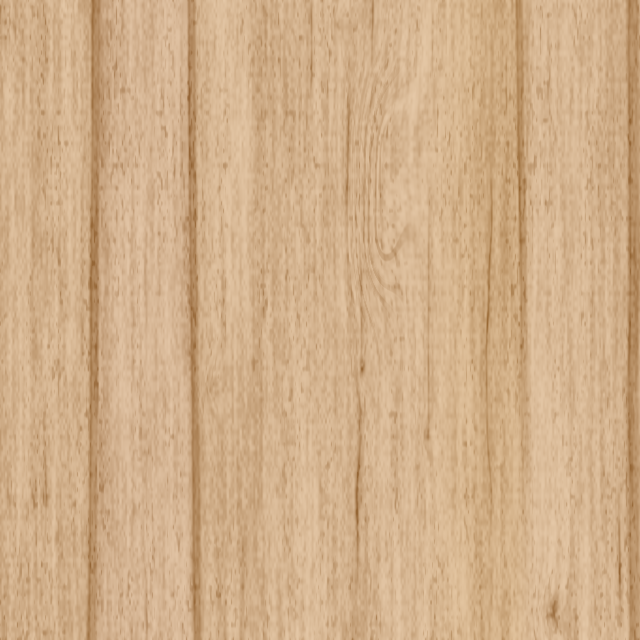
This texture is drawn by a Shadertoy shader. Its source:

```glsl
// Pale oak board with vertical grain, brown seams, fine cracks and small knots

// x, y, size, darkness of the core (zero only bends the grain)
const vec4 KNOTS[7] = vec4[7](
    vec4(0.600, 0.770, 0.023, 0.0), vec4(0.588, 0.610, 0.018, 0.0),
    vec4(0.862, 0.043, 0.010, 1.1), vec4(0.567, 0.425, 0.006, 1.2),
    vec4(0.333, 0.395, 0.009, 0.5), vec4(0.528, 0.962, 0.006, 0.8),
    vec4(0.668, 0.320, 0.005, 0.9));

// x, middle y, half length, darkness
const vec4 CRACKS[9] = vec4[9](
    vec4(0.073, 0.25, 0.15, 0.8), vec4(0.563, 0.25, 0.20, 0.8),
    vec4(0.560, 0.54, 0.14, 0.6), vec4(0.667, 0.50, 0.27, 0.6),
    vec4(0.765, 0.45, 0.36, 0.8), vec4(0.483, 0.93, 0.11, 0.6),
    vec4(0.583, 0.96, 0.09, 0.7), vec4(0.970, 0.12, 0.13, 0.7),
    vec4(0.543, 0.77, 0.12, 0.8));

// x at the bottom, lean, half width, darkness
const vec4 SEAMS[4] = vec4[4](
    vec4(0.145, 0.005, 0.0072, 0.95), vec4(0.309, -0.010, 0.0068, 0.90),
    vec4(0.825, -0.014, 0.0062, 0.85), vec4(0.991, -0.002, 0.0100, 0.85));

float hash(vec2 p) {
    return fract(sin(dot(p, vec2(127.1, 311.7))) * 43758.5453);
}

float noise(vec2 p) {
    vec2 i = floor(p), f = fract(p);
    f = f * f * (3.0 - 2.0 * f);
    return mix(mix(hash(i), hash(i + vec2(1, 0)), f.x),
               mix(hash(i + vec2(0, 1)), hash(i + vec2(1, 1)), f.x), f.y);
}

// Sideways position among the fibres, swept around the knots
float fibrePosition(vec2 p) {
    float s = p.x + 0.006 * (noise(p * vec2(6.0, 3.0)) - 0.5)
                  + 0.002 * (noise(p * vec2(25.0, 14.0)) - 0.5);
    for (int i = 0; i < 7; i++) {
        vec4 k = KNOTS[i];
        vec2 d = (p - k.xy) / (k.z * vec2(2.2, 5.5));
        s += 3.2 * k.z * exp(-dot(d, d));
    }
    return s;
}

float grainTone(vec2 p, float s) {
    float tone = 0.36 * (noise(vec2(p.x * 17.0, p.y * 1.2) + 3.0) - 0.5);
    tone += 0.34 * (noise(vec2(s * 55.0, p.y * 1.3)) - 0.5);
    tone += 0.38 * (noise(vec2(s * 140.0, p.y * 3.5)) - 0.5);

    // Fine fibres keep an even width even where the grain bends
    float x = mix(p.x, s, 0.25);
    tone += 0.48 * (noise(vec2(x * 250.0, p.y * 13.0) + 5.0) - 0.5);
    tone += 0.50 * (noise(vec2(x * 340.0, p.y * 120.0) + 23.0) - 0.5);

    // Short thin pores, gathered in streaks
    float pores = smoothstep(0.60, 1.0, noise(vec2(x * 340.0, p.y * 85.0) + 37.0));
    tone -= 0.65 * pores * smoothstep(0.15, 0.8, noise(vec2(x * 60.0, p.y * 4.0) + 11.0));

    // Stronger growth lines where the grain swirls
    vec2 d = (p - vec2(0.595, 0.67)) / vec2(0.055, 0.2);
    float lines = smoothstep(0.45, 0.8, noise(vec2(s * 230.0, p.y * 4.0) + 71.0));
    return tone - 0.55 * lines * exp(-dot(d, d));
}

float seamTone(vec2 p) {
    float tone = 0.0;
    for (int i = 0; i < 4; i++) {
        vec4 seam = SEAMS[i];
        float id = float(i);
        float d = p.x - seam.x - seam.y * p.y
                - 0.003 * (noise(vec2(p.y * 5.0, id * 7.0)) - 0.5);
        float fade = i == 2 ? smoothstep(0.0, 0.7, p.y) : 1.0;
        float band = 1.0 - smoothstep(seam.z * 0.5, seam.z * 1.3, abs(d));
        float edge = exp(-pow((d + seam.z * 0.6) / 0.0020, 2.0));
        float shade = exp(-pow(d / 0.020, 2.0));
        tone -= fade * seam.w * (0.68 * band + 0.38 * edge + 0.2 * shade);
    }
    return tone;
}

float crackTone(vec2 p) {
    float tone = 0.0;
    for (int i = 0; i < 9; i++) {
        vec4 crack = CRACKS[i];
        float wander = 0.012 * (noise(vec2(p.y * 9.0, float(i) * 5.0)) - 0.5);
        float d = p.x - crack.x - wander;
        float reach = 1.0 - smoothstep(0.3, 1.0, abs(p.y - crack.y) / crack.z);
        reach *= 0.4 + 0.9 * noise(vec2(p.y * 30.0, float(i) * 3.0));
        tone -= crack.w * reach * (exp(-pow(d / 0.0017, 2.0))
                                 + 0.25 * exp(-pow(d / 0.007, 2.0)));
    }
    return tone;
}

float knotTone(vec2 p) {
    float tone = 0.0;
    for (int i = 0; i < 7; i++) {
        vec4 k = KNOTS[i];
        vec2 d = (p - k.xy) / (k.z * vec2(0.65, 1.6));
        float rough = 0.3 + 1.4 * noise(p * vec2(260.0, 130.0));
        tone -= k.w * rough * (0.8 * exp(-dot(d, d)) + 0.2 * exp(-dot(d, d) * 0.15));
    }
    return tone;
}

void mainImage(out vec4 fragColor, in vec2 fragCoord) {
    vec2 p = fragCoord / iResolution.xy;
    float tone = 0.11 + grainTone(p, fibrePosition(p));

    // Light wood saturates softly, dark marks keep their depth
    tone = tone > 0.0 ? tone / (1.0 + 0.8 * tone) : tone;
    tone = max(tone + seamTone(p) + crackTone(p) + knotTone(p), -1.6);
    vec3 color = vec3(0.826, 0.696, 0.553) + tone * vec3(0.15, 0.185, 0.215);

    // Faint honey tint in one board, faint rosy tint in another
    float honey = smoothstep(0.62, 0.76, p.x) * (1.0 - smoothstep(0.80, 0.84, p.x));
    float rosy = smoothstep(0.14, 0.16, p.x) * (1.0 - smoothstep(0.29, 0.31, p.x));
    color += honey * vec3(-0.006, -0.012, -0.030) + rosy * vec3(-0.002, -0.003, 0.006);
    fragColor = vec4(color, 1.0);
}
```
